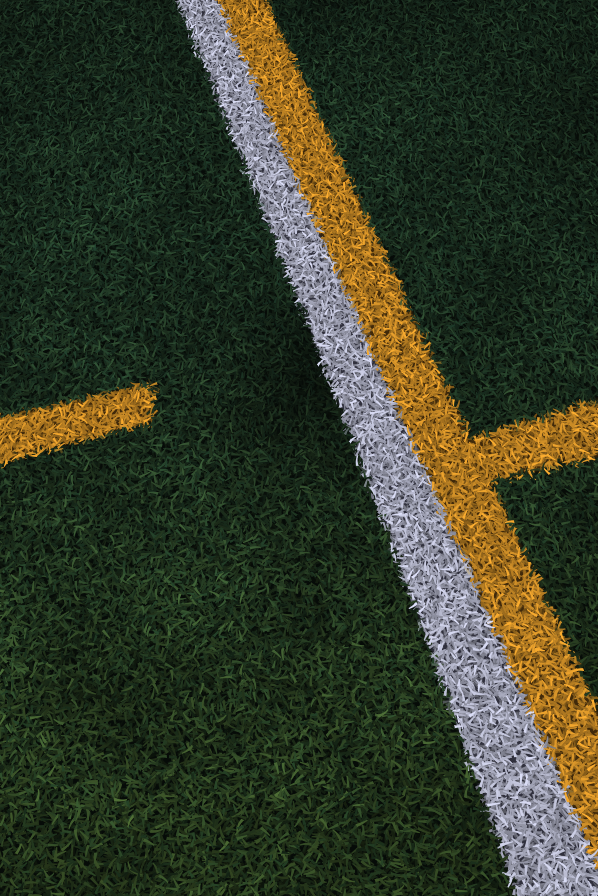
Write a Shadertoy shader that draws this texture.

```glsl
vec3 hash3(vec3 p) {
    p = fract(p * vec3(0.1031, 0.1030, 0.0973));
    p += dot(p, p.yxz + 33.33);
    return fract((p.xxy + p.yxx) * p.zyx);
}

float valueNoise(vec2 p) {
    vec2 cell = floor(p), f = fract(p);
    f = f * f * (3.0 - 2.0 * f);
    float low = mix(hash3(vec3(cell, 7.0)).x, hash3(vec3(cell + vec2(1, 0), 7.0)).x, f.x);
    float high = mix(hash3(vec3(cell + vec2(0, 1), 7.0)).x, hash3(vec3(cell + 1.0, 7.0)).x, f.x);
    return mix(low, high, f.y);
}

// Ground plane: blades shrink toward the top edge.
vec2 toGround(vec2 p) {
    float scale = 1.0 - 0.4 * p.y;
    return vec2((p.x - 0.33) / scale, -log(scale) / 0.4);
}

vec2 fromGround(vec2 g) {
    float scale = exp(-0.4 * g.y);
    return vec2(g.x * scale + 0.33, (1.0 - scale) / 0.4);
}

// Coverage of the white line (x) and the yellow markings (y).
vec2 paintMask(vec2 p, float soft) {
    float depth = 1.0 - p.y;
    float whiteLeft = p.x - (0.197 + 0.42 * depth - 0.04 * depth * depth);
    float seam = p.x - (0.243 + 0.44 * depth);
    float yellowRight = 0.297 + 0.467 * depth - p.x;

    float leftDash = 0.026 - 0.03 * p.x - abs(depth - 0.491 + 0.246 * p.x);
    leftDash = min(leftDash, 0.171 - p.x);
    float rightDash = 0.027 + 0.04 * (p.x - 0.54) - abs(depth - 0.512 + 0.268 * (p.x - 0.54));
    rightDash = min(rightDash, p.x - 0.5);

    float white = min(whiteLeft, -seam);
    float yellow = max(min(seam, yellowRight), max(leftDash, rightDash));
    return smoothstep(-soft, soft, vec2(white, yellow));
}

vec3 turfColor(vec2 p, float tint) {
    vec3 cool = mix(vec3(0.10, 0.20, 0.145), vec3(0.17, 0.28, 0.18), tint);
    vec3 warm = mix(vec3(0.12, 0.22, 0.13), vec3(0.26, 0.36, 0.17), tint);
    return mix(warm, cool, smoothstep(0.0, 0.75, p.y));
}

// Broad light falloff, worn patches and darker corners.
float groundLight(vec2 p) {
    float patches = 0.6 * valueNoise(p * 9.0) + 0.4 * valueNoise(p * 23.0 + 5.0);
    float light = 0.78 + 0.42 * patches;
    light *= 1.0 - 0.4 * exp(-90.0 * dot(p - vec2(0.36, 0.58), p - vec2(0.36, 0.58)));
    light *= 1.0 - 0.25 * smoothstep(0.35, 0.65, length((p - vec2(0.29, 0.47)) * vec2(1.2, 1.0)));
    return light;
}

void mainImage(out vec4 fragColor, in vec2 fragCoord) {
    vec2 p = fragCoord / iResolution.y;
    vec2 ground = toGround(p) / 0.0095;
    float blur = 0.6 / (iResolution.y * 0.0095 * (1.0 - 0.4 * p.y));
    float light = groundLight(p);

    // Shadowed base between the blades
    vec2 basePaint = paintMask(p, 0.004);
    vec3 color = vec3(0.025, 0.045, 0.03);
    color = mix(color, vec3(0.19, 0.19, 0.24), basePaint.x);
    color = mix(color, vec3(0.25, 0.16, 0.04), basePaint.y);

    // Stacked layers of scattered blades, each coloured at its root
    for (int layer = 0; layer < 6; layer++) {
        float height = float(layer) / 5.0;
        vec2 offset = vec2(0.37, 0.61) * float(layer);
        vec2 cell = floor(ground + offset);
        for (int k = 0; k < 9; k++) {
            vec2 id = cell + vec2(k % 3 - 1, k / 3 - 1);
            vec3 rnd = hash3(vec3(id + 200.0, float(layer) * 17.0 + 3.0));
            vec3 look = hash3(vec3(id + 431.0, float(layer) * 11.0 + 5.0));
            vec2 root = id + rnd.xy - offset;

            float angle = 6.2832 * rnd.z;
            vec2 dir = vec2(cos(angle), sin(angle));
            vec2 d = ground - root;
            float along = dot(d, dir), halfLength = 0.45 + 0.35 * look.x;
            float across = dot(d, vec2(-dir.y, dir.x)) + (look.y - 0.5) * 0.5 * along * along;
            float width = 0.13 - 0.06 * along / halfLength;
            float edge = max(abs(across) - width, abs(along) - halfLength);
            float cover = 1.0 - smoothstep(-blur, blur, edge);
            if (cover <= 0.0) continue;

            vec2 spot = fromGround(root * 0.0095) + (look.yz - 0.5) * 0.009;
            vec2 paint = paintMask(spot, 0.001);
            float shade = mix(0.35, 1.0, height) * (0.55 + 0.65 * look.z);
            vec3 blade = turfColor(p, look.x) * shade * light;
            float paintShade = mix(0.55, 1.0, height) * (0.68 + 0.42 * look.z);
            blade = mix(blade, vec3(0.79, 0.80, 0.89) * paintShade, paint.x);
            blade = mix(blade, vec3(0.90, 0.62, 0.17) * paintShade, paint.y);
            color = mix(color, blade, cover);
        }
    }

    fragColor = vec4(color, 1.0);
}
```
